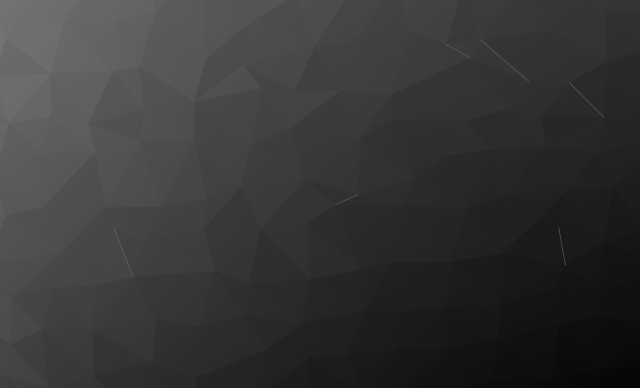
Give the GLSL for this background, as a Shadertoy shader.

```glsl
// Low-poly grey backdrop: a jittered, sheared grid is split into triangular facets,
// each shaded by a diagonal light falloff from the upper left, with a few bright
// hairline seams left open between facets. Lengths are in canvas heights.

const vec2 CELL = vec2(0.130, 0.114); // mean vertex spacing
const float SHEAR = 0.10;             // rise of the grid rows to the right
const float JITTER = 0.28;            // vertex offset, in cells
const float FACET_CONTRAST = 0.048;   // relative brightness spread of facets
const float FLATNESS = 0.62;          // 1 = flat facets, 0 = smooth falloff
const float TONE_TOP_LEFT = 0.470;
const float TONE_TOP_RIGHT = 0.198;
const float TONE_BOTTOM_LEFT = 0.254;
const float TONE_BOTTOM_RIGHT = 0.020;
const float TONE_SAG = 0.132;         // darkening towards the middle columns
const float SEAM_TONE = 0.43;
const float SEAM_OPACITY = 0.70;
const float SEAM_HALF_WIDTH = 0.0009;

// Open seams, stored as start.xy and end.xy.
const int SEAM_COUNT = 6;
const vec4 SEAMS[SEAM_COUNT] = vec4[SEAM_COUNT](
    vec4(1.149, 0.886, 1.211, 0.851),
    vec4(1.239, 0.897, 1.362, 0.791),
    vec4(1.468, 0.787, 1.556, 0.698),
    vec4(0.864, 0.472, 0.922, 0.498),
    vec4(0.293, 0.414, 0.343, 0.287),
    vec4(1.440, 0.414, 1.457, 0.317));

vec2 hash22(vec2 p) {
    vec3 q = fract(p.xyx * vec3(0.1031, 0.1030, 0.0973));
    q += dot(q, q.yzx + 33.33);
    return fract((q.xx + q.yz) * q.zy);
}

// Smooth light falloff over the canvas.
float falloff(vec2 p) {
    vec2 uv = clamp(p / vec2(iResolution.x / iResolution.y, 1.0), 0.0, 1.0);
    float top = mix(TONE_TOP_LEFT, TONE_TOP_RIGHT, uv.x);
    float bottom = mix(TONE_BOTTOM_LEFT, TONE_BOTTOM_RIGHT, uv.x);
    return mix(bottom, top, uv.y) - TONE_SAG * uv.x * (1.0 - uv.x);
}

// Canvas to sheared grid space, and back.
vec2 toGrid(vec2 p) { return vec2(p.x, p.y - SHEAR * p.x) / CELL; }

vec2 fromGrid(vec2 g) {
    vec2 p = g * CELL;
    return vec2(p.x, p.y + SHEAR * p.x);
}

// Mesh vertex for a grid node; nodes nearest to a seam end snap onto it.
vec2 meshVertex(vec2 node) {
    vec2 v = fromGrid(node + JITTER * (2.0 * hash22(node + 17.0) - 1.0));
    for (int i = 0; i < SEAM_COUNT; i++) {
        vec4 s = SEAMS[i];
        if (floor(toGrid(s.xy) + 0.5) == node) v = s.xy;
        if (floor(toGrid(s.zw) + 0.5) == node) v = s.zw;
    }
    return v;
}

float cross2(vec2 a, vec2 b) { return a.x * b.y - a.y * b.x; }

float lineDistance(vec2 p, vec2 a, vec2 b) {
    return cross2(b - a, p - a) / max(length(b - a), 1e-5);
}

float segmentDistance(vec2 p, vec2 a, vec2 b) {
    vec2 ab = b - a;
    return length(p - a - ab * clamp(dot(p - a, ab) / dot(ab, ab), 0.0, 1.0));
}

// Returns the facet's tone times its coverage, and the coverage.
vec2 facet(vec2 p, vec2 a, vec2 b, vec2 c, vec2 seed, float pixel) {
    float side = sign(cross2(b - a, c - a));
    float depth = min(side * lineDistance(p, a, b),
                  min(side * lineDistance(p, b, c), side * lineDistance(p, c, a)));
    float coverage = clamp(0.5 + depth / pixel, 0.0, 1.0);
    float tone = mix(falloff(p), falloff((a + b + c) / 3.0), FLATNESS);
    tone *= 1.0 + FACET_CONTRAST * (2.0 * hash22(seed).x - 1.0);
    return vec2(tone, 1.0) * coverage;
}

void mainImage(out vec4 fragColor, in vec2 fragCoord) {
    float pixel = 1.0 / iResolution.y;
    vec2 p = fragCoord * pixel;
    vec2 home = floor(toGrid(p));

    // Facets: split each nearby quad along its shorter diagonal.
    vec2 sum = vec2(falloff(p), 1.0) * 1e-3;
    for (int j = -1; j <= 1; j++) {
        for (int i = -1; i <= 1; i++) {
            vec2 id = home + vec2(i, j);
            vec2 a = meshVertex(id);
            vec2 b = meshVertex(id + vec2(1, 0));
            vec2 c = meshVertex(id + vec2(1, 1));
            vec2 d = meshVertex(id + vec2(0, 1));
            vec2 seed = id + 40.0;
            if (distance(a, c) < distance(b, d)) {
                sum += facet(p, a, b, c, seed, pixel);
                sum += facet(p, a, c, d, seed + 91.0, pixel);
            } else {
                sum += facet(p, a, b, d, seed, pixel);
                sum += facet(p, b, c, d, seed + 91.0, pixel);
            }
        }
    }
    float tone = sum.x / sum.y;

    // Hairline seams.
    for (int i = 0; i < SEAM_COUNT; i++) {
        float d = segmentDistance(p, SEAMS[i].xy, SEAMS[i].zw);
        float line = clamp(0.5 + (SEAM_HALF_WIDTH - d) / pixel, 0.0, 1.0);
        tone = mix(tone, SEAM_TONE, line * SEAM_OPACITY);
    }
    fragColor = vec4(vec3(tone), 1.0);
}
```
